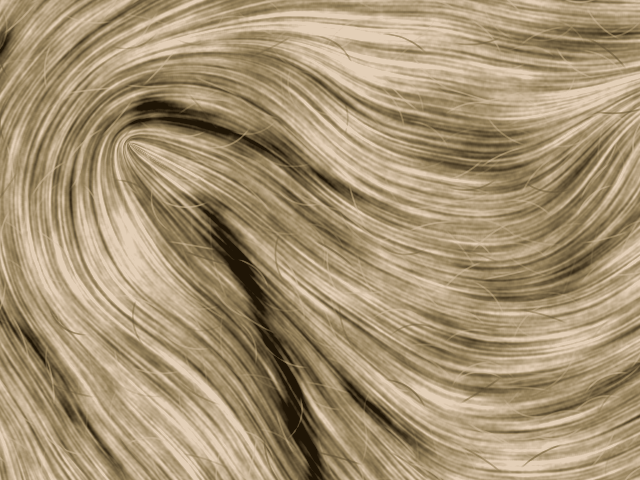
A WebGL 1 fragment shader for this texture:

```glsl
precision highp float;
// Combed blond flax fibres swirling in thick locks with dark gaps and stray hairs.
uniform vec2 u_resolution;

float hash(vec2 p) {
  vec3 q = fract(p.xyx * 0.1031);
  q += dot(q, q.yzx + 33.33);
  return fract((q.x + q.y) * q.z);
}

float noise(vec2 p) {
  vec2 i = floor(p), f = fract(p);
  f *= f * (3.0 - 2.0 * f);
  return mix(mix(hash(i), hash(i + vec2(1, 0)), f.x),
             mix(hash(i + vec2(0, 1)), hash(i + vec2(1, 1)), f.x), f.y);
}

float blob(vec2 p, vec2 centre, vec2 radius) {
  vec2 d = (p - centre) / radius;
  return exp(-dot(d, d));
}

// Fibres loop around the tip of the main lock, then bend up on the right.
float flowAngle(vec2 p) {
  vec2 d = p - vec2(0.27, 0.70);
  float angle = 0.5 * atan(d.y, d.x) - 0.3;
  angle += 0.9 * smoothstep(0.75, 1.3, p.x) * (1.0 - smoothstep(0.6, 0.9, p.y));
  angle -= 0.5 * blob(p, vec2(0.65, 0.72), vec2(0.18));
  angle += 0.5 * blob(p, vec2(1.32, 0.68), vec2(0.2));
  angle += 0.3 * blob(p, vec2(0.2, 0.25), vec2(0.25));
  angle -= 0.35 * blob(p, vec2(0.6, 0.2), vec2(0.14, 0.22));
  return angle + 0.35 * (noise(p * 6.0) - 0.5);
}

vec2 flow(vec2 p) {
  float a = flowAngle(p);
  return vec2(cos(a), sin(a));
}

// Noise averaged along a streamline: x fine fibres, y strands, z locks.
vec3 combedNoise(vec2 start) {
  vec3 sum = vec3(0.0);
  for (int side = 0; side < 2; side++) {
    vec2 p = start;
    vec2 heading = flow(p) * (side == 0 ? 1.0 : -1.0);
    for (int i = 0; i < 30; i++) {
      sum += vec3(noise(p * 190.0), noise(p * 48.0 + 7.0), noise(p * 13.0 + 31.0));
      p += heading * 0.004;
      vec2 next = flow(p);
      heading = dot(next, heading) < 0.0 ? -next : next;
    }
  }
  return sum / 60.0 - 0.5;
}

float span(float x, float a, float b, float fade) {
  return smoothstep(a, a + fade, x) * (1.0 - smoothstep(b - fade, b, x));
}

float ridge(float d, float width) {
  return exp(-d * d / (width * width));
}

// Shadowed gaps between locks: x deep cores, y soft surrounding shade.
vec2 gaps(vec2 p) {
  p += 0.025 * (vec2(noise(p * 14.0), noise(p * 14.0 + 50.0)) - 0.5);
  float ragged = 0.5 + 0.9 * noise(p * 22.0 + 9.0);

  float left = max(0.35 - p.x, 0.0);
  float over = (p.y - 0.775 + 0.45 * (p.x - 0.35) + 10.0 * left * left) * 0.9;
  float overSpan = span(p.x, 0.25, 0.86, 0.06) * (1.0 - 0.5 * smoothstep(0.45, 0.8, p.x));

  float drop = max(0.62 - p.y, 0.001);
  float slope = 0.21 / sqrt(drop);
  float under = (p.x - 0.33 - 0.42 * sqrt(drop)) / sqrt(1.0 + slope * slope);
  float underSpan = span(p.y, -0.1, 0.62, 0.06);

  float corner = (p.y - 0.34 + p.x + 1.2 * p.x * p.x) * 0.65;
  float cornerSpan = 0.7 * (1.0 - smoothstep(0.2, 0.34, p.x));
  float low = (p.y - 0.17 + 0.93 * (p.x - 0.75)) * 0.73;
  float lowSpan = 0.75 * span(p.x, 0.66, 0.95, 0.1);

  float core = ridge(over, 0.017 * ragged) * overSpan
             + ridge(under, 0.02 * ragged) * underSpan
             + ridge(corner, 0.014 * ragged) * cornerSpan
             + ridge(low, 0.015 * ragged) * lowSpan
             + 0.7 * blob(p, vec2(0.0, 0.89), vec2(0.02, 0.06));
  float shade = 0.8 * ridge(over, 0.05) * overSpan + ridge(under, 0.065) * underSpan
              + ridge(corner, 0.04) * cornerSpan + ridge(low, 0.05) * lowSpan
              + 1.7 * blob(p, vec2(1.2, 0.48), vec2(0.07, 0.09))
              + 1.1 * blob(p, vec2(1.03, 0.68), vec2(0.2, 0.06))
              + 0.8 * blob(p, vec2(0.88, 0.79), vec2(0.15, 0.04));
  return vec2(min(core, 1.0), shade);
}

// One curved loose hair per cell, roughly following the flow.
float strayHair(vec2 p, float layer, float pixel) {
  vec2 offset = vec2(hash(vec2(layer, 3.0)), hash(vec2(layer, 8.0)));
  vec2 uv = p * 7.0 + offset, id = floor(uv), seed = id + layer * 17.0 + 40.0;
  float a = flowAngle((id + 0.5 - offset) / 7.0) + 1.6 * (hash(seed) - 0.5);
  vec2 q = uv - id - 0.5 - 0.2 * (vec2(hash(seed + 5.3), hash(seed + 9.1)) - 0.5);
  q = vec2(dot(q, vec2(cos(a), sin(a))), dot(q, vec2(-sin(a), cos(a))));
  float bend = 2.0 * (hash(seed + 2.7) - 0.5);
  float d = abs(q.y - bend * (q.x * q.x - 0.05)) / 7.0;
  float taper = 1.0 - smoothstep(0.22, 0.38, abs(q.x));
  return taper * (1.0 - smoothstep(0.0004, 0.0012 + pixel, d)) * hash(seed + 1.9);
}

void main() {
  float pixel = 1.0 / u_resolution.y;
  vec2 p = gl_FragCoord.xy * pixel;
  vec3 fibre = combedNoise(p);
  vec2 gap = gaps(p);

  float tone = 0.695 + 2.6 * fibre.x + 0.75 * fibre.y + 0.45 * fibre.z;
  tone -= 0.12 * gap.y + gap.x * (0.42 - 1.2 * fibre.x);
  for (int i = 0; i < 7; i++) {
    float hair = strayHair(p, float(i), pixel);
    tone = mix(tone, i == 6 ? 0.38 : 0.82, 0.6 * hair);
  }
  tone = clamp(tone, 0.12, 0.89);

  vec3 shadow = vec3(0.13, 0.09, 0.03);
  vec3 straw = vec3(0.59, 0.51, 0.36);
  vec3 flax = vec3(0.80, 0.72, 0.61);
  vec3 color = tone < 0.59 ? mix(shadow, straw, (tone - 0.13) / 0.46)
                           : mix(straw, flax, (tone - 0.59) / 0.21);
  gl_FragColor = vec4(color, 1.0);
}
```
